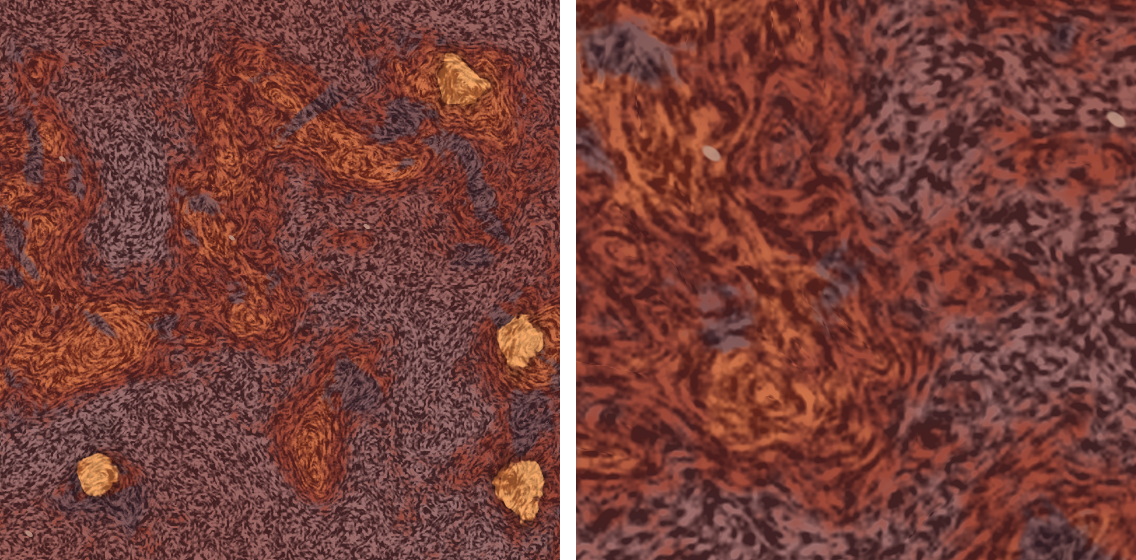
Left: the whole. Right: its middle third, enlarged.
A WebGL 1 fragment shader for this texture:

```glsl
precision highp float;
// Burl-like mineral surface: swirling rust and orange islands in a mauve matrix.
// A sine-warped relief with cellular knots sets the colours; fine grain is
// smeared along the relief's contours, and a few knots hold pale tan cores.
uniform vec2 u_resolution;

const float KNOT_GRID = 4.0;
const float GRAIN_SCALE = 290.0;

float hash(vec2 p) {
  vec3 v = fract(vec3(p.xyx) * 0.1031);
  v += dot(v, v.yzx + 33.33);
  return fract((v.x + v.y) * v.z);
}

vec2 hash2(vec2 p) {
  return vec2(hash(p + 17.3), hash(p + 61.7));
}

float noise(vec2 p) {
  vec2 i = floor(p);
  vec2 f = fract(p);
  f = f * f * (3.0 - 2.0 * f);
  float low = mix(hash(i), hash(i + vec2(1.0, 0.0)), f.x);
  float high = mix(hash(i + vec2(0.0, 1.0)), hash(i + 1.0), f.x);
  return mix(low, high, f.y);
}

float fbm(vec2 p) {
  float sum = 0.0;
  float amp = 0.53;
  for (int i = 0; i < 4; i++) {
    sum += amp * noise(p);
    p = mat2(0.8, 0.6, -0.6, 0.8) * p * 2.03 + 9.1;
    amp *= 0.5;
  }
  return sum;
}

// Layered sines fold the plane into swirls
vec2 swirl(vec2 p) {
  float freq = 6.0;
  for (int i = 0; i < 4; i++) {
    p += 0.38 / freq * sin(freq * p.yx + vec2(1.3, 4.1) + freq);
    p = mat2(0.8, 0.6, -0.6, 0.8) * p;
    freq *= 1.75;
  }
  return p;
}

// Cellular search: x = knot height, y = distance to the nearest tan core's rim
vec2 knots(vec2 p) {
  vec2 g = p * KNOT_GRID;
  vec2 cell = floor(g);
  vec2 result = vec2(0.0, 1.0);
  for (int y = -1; y <= 1; y++) {
    for (int x = -1; x <= 1; x++) {
      vec2 id = cell + vec2(float(x), float(y));
      vec2 d = g - id - 0.2 - 0.6 * hash2(id);
      float seed = hash(id + 5.0);
      float core = step(0.8, seed);
      float height = mix(seed * 0.8, 0.75, core);
      result.x += height * exp(-9.0 * dot(d, d));
      float rim = length(d * vec2(1.15, 0.9)) - 0.17;
      result.y = min(result.y, mix(1.0, rim, core));
    }
  }
  return result;
}

float relief(vec2 p) {
  return fbm(swirl(p) * 4.6 + 3.0) + 0.32 * knots(p).x;
}

// Noise averaged along a direction gives short streaks
float streaks(vec2 p, vec2 dir, float stride) {
  float sum = 0.0;
  for (int i = -2; i <= 2; i++) {
    sum += noise((p + dir * stride * float(i)) * GRAIN_SCALE);
  }
  return sum / 5.0;
}

// Sparse pale chips, each a small tilted ellipse
float chips(vec2 p) {
  vec2 g = p * 13.0;
  vec2 id = floor(g);
  vec2 d = fract(g) - 0.25 - 0.5 * hash2(id);
  d = mat2(0.8, 0.6, -0.6, 0.8) * d;
  float size = 0.05 + 0.05 * hash(id + 2.0);
  float shape = length(d * vec2(1.0, 1.8)) - size;
  return (1.0 - smoothstep(-0.02, 0.02, shape)) * step(0.94, hash(id + 8.0));
}

void main() {
  vec2 p = gl_FragCoord.xy / min(u_resolution.x, u_resolution.y);

  // Relief and its contour direction
  float e = 0.004;
  float h = relief(p);
  vec2 slope = vec2(relief(p + vec2(e, 0.0)), relief(p + vec2(0.0, e))) - h;
  vec2 along = vec2(-slope.y, slope.x) / (length(slope) + 0.0005);

  // Grain and contour lines
  float island = smoothstep(0.5, 0.7, h);
  float grain = streaks(p, along, mix(0.0012, 0.0020, island)) - 0.5;
  float lines = sin(h * 125.0) * mix(0.06, 0.15, island);
  float speck = noise(p * 400.0 + 7.0) - 0.5;
  float tone = clamp(0.5 + 2.1 * grain + lines + 0.5 * speck, 0.0, 1.0);

  // Ragged zones: rust and orange seep through the grain, dark pools cut in
  float ragged = h + 0.12 * (noise(p * 38.0) - 0.5) + 0.10 * (noise(p * 95.0) - 0.5);
  ragged += 0.12 * grain;
  float rust = smoothstep(0.47, 0.68, ragged);
  float orange = smoothstep(0.67, 0.86, ragged);
  float pool = smoothstep(0.60, 0.67, fbm(swirl(p + 0.4) * 11.0) + 0.1 * grain);
  pool *= smoothstep(0.5, 0.62, h);

  vec3 matrixColor = mix(vec3(0.25, 0.13, 0.14), vec3(0.61, 0.44, 0.44), tone);
  vec3 rustColor = mix(vec3(0.30, 0.115, 0.11), vec3(0.62, 0.28, 0.22), tone);
  vec3 orangeColor = mix(vec3(0.42, 0.15, 0.10), vec3(0.82, 0.46, 0.29), tone);
  vec3 poolColor = mix(vec3(0.18, 0.11, 0.14), vec3(0.48, 0.35, 0.37), tone);

  // Broad drift of the matrix towards red
  float redness = smoothstep(0.3, 0.8, noise(p * 3.0 + 20.0));
  vec3 color = mix(matrixColor, rustColor, max(rust, 0.45 * redness));
  color = mix(color, orangeColor, 0.9 * orange);
  color = mix(color, poolColor, 0.85 * pool);

  // Tan cores with a broken edge and a dark rim
  float rim = knots(p).y + 0.30 * (fbm(p * 20.0) - 0.5);
  float core = 1.0 - smoothstep(-0.012, 0.012, rim);
  color *= 1.0 - 0.4 * exp(-abs(rim) * 24.0) * (1.0 - core);
  float blotch = smoothstep(0.25, 0.65, fbm(p * 30.0) + 0.6 * grain);
  vec3 coreColor = mix(vec3(0.66, 0.36, 0.19), vec3(0.88, 0.60, 0.37), blotch);
  color = mix(color, coreColor * (0.85 + 0.25 * tone), core);

  color = mix(color, vec3(0.76, 0.60, 0.53), 0.85 * chips(p));
  gl_FragColor = vec4(color, 1.0);
}
```
